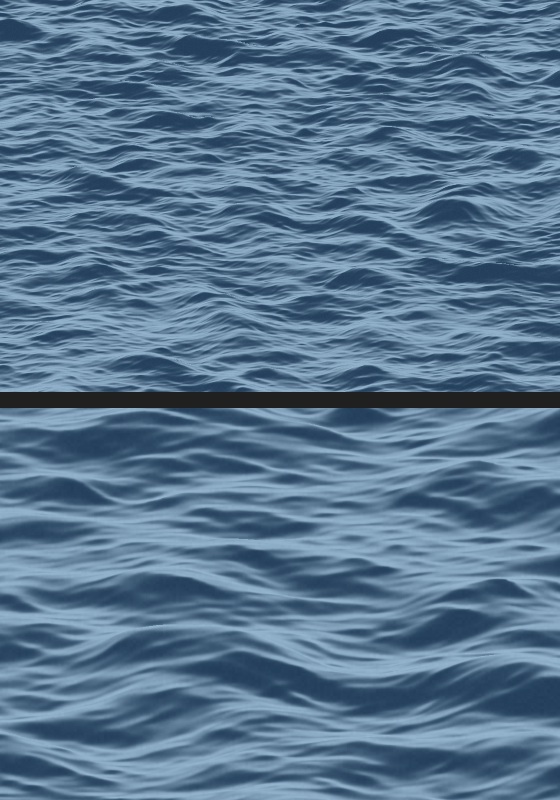
Top, the full canvas; bottom, a detail of the centre.
This texture is drawn by a Shadertoy shader. Its source:

```glsl
// Open water seen at a low angle: a rippled height field of layered gradient
// noise is marched front to back, so crests hide the troughs behind them.
// Slopes facing the viewer show deep water, slopes turned away mirror the sky.

#define WAVE_FREQ   vec2(4.5, 20.0)   // cells per canvas height, largest waves
#define FREQ_GAIN   vec2(1.6, 1.8)    // finer waves get more elongated
#define WAVE_HEIGHT 0.032
#define HEIGHT_GAIN 0.48
#define CREST       1.2               // sharpening of the wave tops
#define CONTRAST    3.9
#define SLOPE_BIAS  0.27              // slope that shows the middle tone
#define GRAIN       0.035
#define DEEP_COLOR  vec3(0.140, 0.250, 0.360)
#define SKY_COLOR   vec3(0.580, 0.702, 0.800)

const int MARCH_STEPS = 22;
const int MARCH_OCTAVES = 4;
const int SHADE_OCTAVES = 5;
const float NEAR_REACH = 0.030;
const float FAR_REACH = 0.024;

vec2 hash2(vec2 p) {
    vec2 k = vec2(dot(p, vec2(127.1, 311.7)), dot(p, vec2(269.5, 183.3)));
    return fract(sin(k) * 43758.5453);
}

float cornerRamp(vec2 cell, vec2 offset, vec2 f) {
    return dot(2.0 * hash2(cell + offset) - 1.0, f - offset);
}

// Gradient noise around zero
float noise(vec2 p) {
    vec2 cell = floor(p), f = fract(p);
    vec2 w = f * f * (3.0 - 2.0 * f);
    float low = mix(cornerRamp(cell, vec2(0, 0), f), cornerRamp(cell, vec2(1, 0), f), w.x);
    float high = mix(cornerRamp(cell, vec2(0, 1), f), cornerRamp(cell, vec2(1, 1), f), w.x);
    return mix(low, high, w.y);
}

// Mild perspective plus a slow bend of the crest lines
vec2 seaPlane(vec2 p) {
    vec2 g = vec2((p.x - 0.7) * (1.0 + 0.2 * p.y), p.y + 0.15 * p.y * p.y);
    g.y += 0.035 * noise(g * vec2(5.0, 6.0) + 41.0);
    return g;
}

float waveHeight(vec2 p, int octaves) {
    vec2 g = seaPlane(p);
    vec2 freq = WAVE_FREQ;
    float amp = WAVE_HEIGHT, h = 0.0;
    for (int i = 0; i < octaves; i++) {
        float k = float(i);
        float slant = 0.11 * sin(k * 2.4 + 1.0);
        float n = noise(vec2(g.x, g.y + slant * g.x) * freq + k * vec2(17.3, 9.7));
        h += amp * (n + CREST * n * n);
        amp *= HEIGHT_GAIN;
        freq *= FREQ_GAIN;
    }
    return h;
}

// Nearest sea point whose raised surface covers this screen position
vec2 visiblePoint(vec2 screen) {
    float stepSize = (NEAR_REACH + FAR_REACH) / float(MARCH_STEPS);
    float z = screen.y - NEAR_REACH;
    float lastGap = -stepSize;
    for (int i = 0; i < MARCH_STEPS; i++) {
        float gap = z + waveHeight(vec2(screen.x, z), MARCH_OCTAVES) - screen.y;
        if (gap > 0.0) {
            z -= stepSize * gap / (gap - lastGap);
            break;
        }
        lastGap = gap;
        z += stepSize;
    }
    return vec2(screen.x, z);
}

// 0 is deep water, 1 is mirrored sky
float waterTone(vec2 screen) {
    vec2 p = visiblePoint(screen);
    vec2 e = vec2(0.0, 0.0014);
    float rise = waveHeight(p + e, SHADE_OCTAVES) - waveHeight(p - e, SHADE_OCTAVES);
    float slope = rise / (2.0 * e.y);
    float swell = 1.8 * noise(p * vec2(1.7, 5.0) + 7.0);
    return 1.0 / (1.0 + exp(CONTRAST * (slope - SLOPE_BIAS) - swell));
}

void mainImage(out vec4 fragColor, in vec2 fragCoord) {
    vec2 screen = fragCoord / iResolution.y;

    // Two samples per pixel smooth the crest edges
    vec2 jitter = vec2(0.2, 0.25) / iResolution.y;
    float tone = 0.5 * (waterTone(screen + jitter) + waterTone(screen - jitter));

    // Fine camera grain
    tone += GRAIN * (hash2(floor(screen * 358.0)).x - 0.5);

    fragColor = vec4(mix(DEEP_COLOR, SKY_COLOR, tone), 1.0);
}
```
